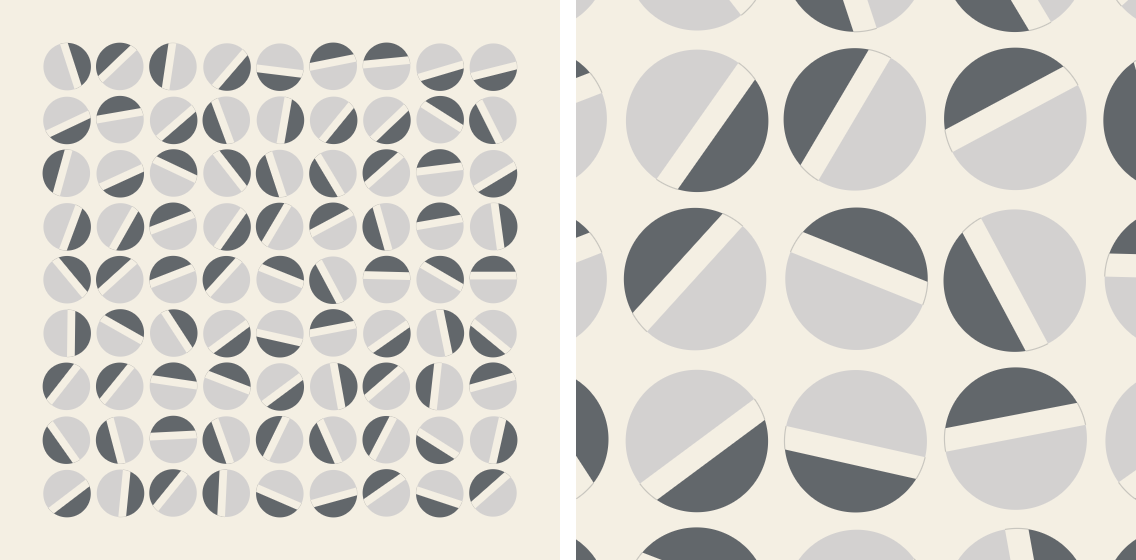
Left, the full canvas; right, a detail of the centre.
Give the GLSL for this pattern, as a Shadertoy shader.

```glsl
const float COUNT = 9.0;         // discs across and down
const float PITCH = 0.0952;      // distance between disc centres
const float RADIUS = 0.0424;
const float SHIFT = 0.0008;      // disc offset towards its dark side
const float BAND_START = 0.0002; // band limits, measured from the disc centre
const float BAND_END = 0.0140;
const float RIM_WIDTH = 0.0007;  // hairline across the band ends
const float RIM_STRENGTH = 0.3;
const float SEED = 3.7;
const float TAU = 6.2831853;

const vec3 PAPER = vec3(0.957, 0.937, 0.890);
const vec3 LIGHT = vec3(0.828, 0.820, 0.816);
const vec3 DARK = vec3(0.385, 0.402, 0.420);

float hash(vec2 p) {
    return fract(sin(dot(p, vec2(127.1, 311.7)) + SEED) * 43758.5453);
}

// Antialiased coverage of the negative side of a distance
float coverage(float dist, float pixel) {
    return clamp(0.5 - dist / pixel, 0.0, 1.0);
}

// Disc split by a paper-coloured band, with its dark segment facing dir
vec3 splitDisc(vec2 p, vec2 dir, float pixel) {
    p -= dir * SHIFT;
    float rim = length(p) - RADIUS;
    float across = dot(p, dir);

    float disc = coverage(rim, pixel);
    float light = coverage(across - BAND_START, pixel);
    float dark = coverage(BAND_END - across, pixel);

    vec3 color = mix(PAPER, LIGHT, disc * light);
    color = mix(color, DARK, disc * dark);

    // Faint outline where the band meets the rim
    float band = (1.0 - light) * (1.0 - dark);
    float hairline = coverage(abs(rim) - 0.5 * RIM_WIDTH, pixel);
    return mix(color, DARK, RIM_STRENGTH * hairline * band);
}

void mainImage(out vec4 fragColor, in vec2 fragCoord) {
    float size = min(iResolution.x, iResolution.y);
    float pixel = 1.0 / size;
    vec2 uv = (fragCoord - 0.5 * iResolution.xy) / size;

    // Centred grid of cells
    vec2 grid = uv / PITCH + 0.5 * COUNT;
    vec2 cell = floor(grid);
    vec2 local = (fract(grid) - 0.5) * PITCH;

    vec3 color = PAPER;
    if (all(greaterThanEqual(cell, vec2(0.0))) && all(lessThan(cell, vec2(COUNT)))) {
        float angle = TAU * hash(cell);
        color = splitDisc(local, vec2(cos(angle), sin(angle)), pixel);
    }
    fragColor = vec4(color, 1.0);
}
```
